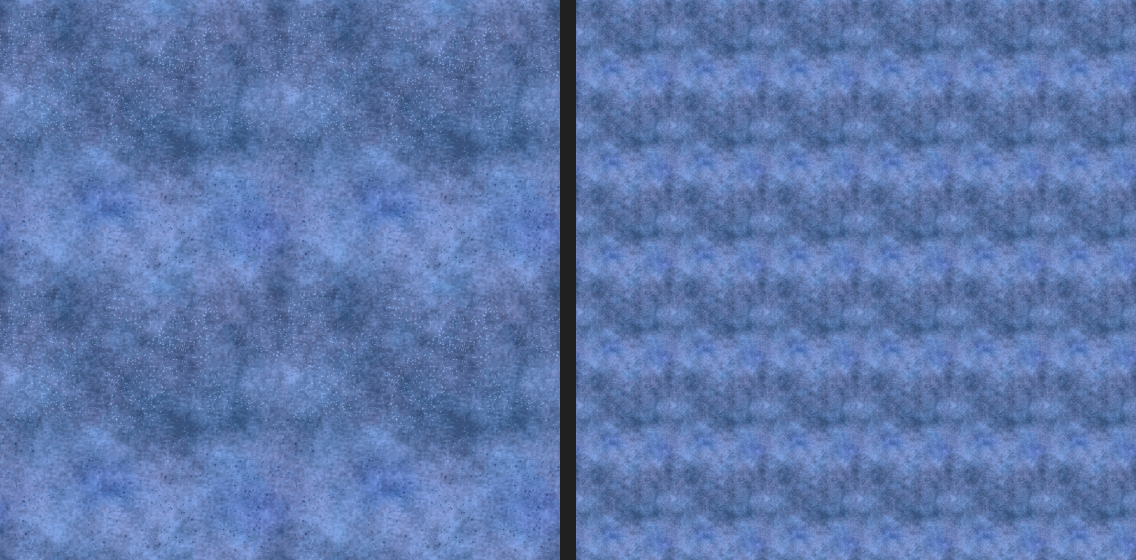
Left, the tile; right, the same tile 3 across and 3 down.
Write a three.js fragment shader that draws this texture.

```glsl
// Mottled blue stone wash: drifting cloud bands with grain and fine specks, tiled 2 x 2.
varying vec2 vUv;

const float TAU = 6.28318;

float hash(vec2 p) {
  return fract(sin(dot(p, vec2(127.1, 311.7))) * 43758.5);
}

// Value noise that wraps after a whole number of cells
float wrapNoise(vec2 uv, float cells, float seed) {
  vec2 p = uv * cells;
  vec2 i = floor(p);
  vec2 f = fract(p);
  f = f * f * (3.0 - 2.0 * f);
  vec2 a = mod(i, cells) + seed;
  vec2 b = mod(i + 1.0, cells) + seed;
  return mix(mix(hash(a), hash(vec2(b.x, a.y)), f.x),
             mix(hash(vec2(a.x, b.y)), hash(b), f.x), f.y);
}

float clouds(vec2 uv, float cells, float seed) {
  float sum = 0.0;
  float total = 0.0;
  float weight = 1.0;
  for (int k = 0; k < 5; k++) {
    sum += weight * wrapNoise(uv, cells, seed + float(k) * 17.0);
    total += weight;
    weight *= 0.78;
    cells *= 2.0;
  }
  return sum / total;
}

// Cellular dots of random size; only a share of the cells holds one
float specks(vec2 uv, float cells, float share, float seed) {
  vec2 p = uv * cells;
  vec2 home = floor(p);
  float ink = 0.0;
  for (int y = -1; y <= 1; y++) {
    for (int x = -1; x <= 1; x++) {
      vec2 cell = home + vec2(float(x), float(y));
      vec2 id = mod(cell, cells) + seed;
      vec2 centre = cell + vec2(hash(id + 3.3), hash(id + 7.7));
      float radius = 0.12 + 0.3 * hash(id + 5.1) * hash(id + 9.4);
      float spot = 1.0 - smoothstep(radius * 0.5, radius + 0.2, distance(p, centre));
      ink = max(ink, spot * step(hash(id), share));
    }
  }
  return ink;
}

// Soft round patch, measured across the tile edges
float patchAt(vec2 uv, vec2 centre, vec2 size) {
  vec2 d = (fract(uv - centre + 0.5) - 0.5) / size;
  return exp(-dot(d, d));
}

void main() {
  vec2 uv = fract(vUv * 2.0);

  // Ragged cloud edges
  vec2 warp = vec2(clouds(uv, 8.0, 11.0), clouds(uv, 8.0, 47.0)) - 0.5;
  vec2 w = uv + 0.22 * warp;

  // Wide pale band, with pale and dark patches around it
  float band = cos(TAU * (w.y - 0.21 - 0.05 * sin(TAU * (w.x + 0.15))));
  float tone = 0.28 + 0.42 * smoothstep(-0.2, 0.6, band);
  tone += 0.3 * patchAt(w, vec2(0.04, 0.65), vec2(0.13, 0.07));
  tone += 0.24 * patchAt(w, vec2(0.73, 0.64), vec2(0.1, 0.07));
  tone += 0.18 * patchAt(w, vec2(0.98, 0.61), vec2(0.08, 0.05));
  tone += 0.14 * patchAt(w, vec2(0.45, 0.95), vec2(0.12, 0.07));
  tone -= 0.3 * patchAt(w, vec2(0.38, 0.25), vec2(0.08, 0.06));
  tone -= 0.2 * patchAt(w, vec2(0.93, 0.2), vec2(0.06, 0.05));
  tone -= 0.3 * patchAt(w, vec2(0.98, 0.1), vec2(0.06, 0.06));
  tone -= 0.12 * patchAt(w, vec2(0.14, 0.87), vec2(0.2, 0.08));
  tone -= 0.12 * patchAt(w, vec2(0.72, 0.49), vec2(0.2, 0.07));

  // Mottling and grain
  tone += 1.15 * (clouds(uv, 9.0, 83.0) - 0.5);
  tone += 0.95 * (clouds(uv, 20.0, 131.0) - 0.5);
  tone += 0.36 * (wrapNoise(uv, 120.0, 211.0) - 0.5);
  tone += 0.2 * (wrapNoise(uv, 230.0, 251.0) - 0.5);
  tone = clamp(tone, -0.15, 1.1);

  vec3 color = mix(vec3(0.27, 0.36, 0.535), vec3(0.495, 0.605, 0.84), tone);

  // Drift between violet grey and clear blue
  float hue = clouds(w, 5.0, 307.0) - 0.5;
  float blue = patchAt(w, vec2(0.92, 0.2), vec2(0.14, 0.1))
             + patchAt(w, vec2(0.38, 0.27), vec2(0.12, 0.08));
  color += vec3(-0.14, 0.03, 0.06) * hue + vec3(-0.04, -0.01, 0.06) * blue;

  // Pale specks on the dark ground, dark specks on the pale ground
  float pale = smoothstep(0.3, 0.6, band * 0.3 + 0.4);
  float cluster = smoothstep(0.3, 0.65, wrapNoise(uv, 9.0, 401.0));
  color += vec3(0.13, 0.17, 0.17) * specks(uv, 96.0, 0.3, 23.0) * (1.0 - pale) * (0.35 + 0.65 * cluster);
  color -= vec3(0.13, 0.13, 0.14) * specks(uv, 80.0, 0.13, 61.0) * (0.3 + 0.7 * pale) * (0.4 + 0.6 * cluster);

  gl_FragColor = vec4(color, 1.0);
}
```
